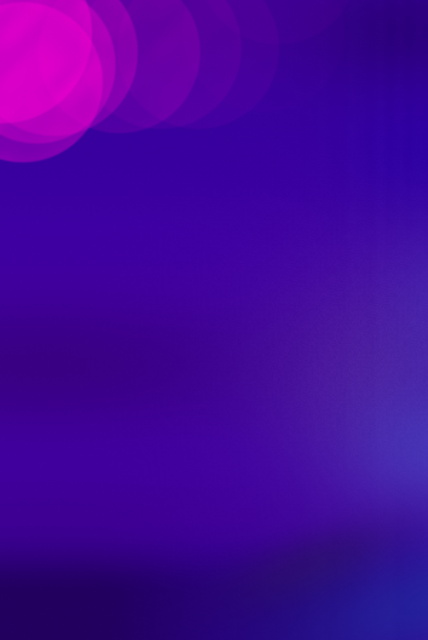
Give the GLSL for this background, as a Shadertoy shader.

```glsl
// Violet studio-light backdrop: wide soft glows tint a vertical gradient,
// translucent magenta bokeh discs overlap in the upper left corner,
// and faint vertical streaks and grain texture the haze on the right.

const vec3 INDIGO  = vec3(0.22, 0.00, 0.62);
const vec3 VIOLET  = vec3(0.26, 0.00, 0.65);
const vec3 DUSK    = vec3(0.22, 0.00, 0.50);
const vec3 NIGHT   = vec3(0.13, 0.00, 0.37);
const vec3 NAVY    = vec3(0.15, 0.00, 0.47);
const vec3 PLUM    = vec3(0.31, 0.12, 0.61);
const vec3 BLUE    = vec3(0.28, 0.23, 0.73);
const vec3 COBALT  = vec3(0.14, 0.13, 0.61);
const vec3 SMOKE   = vec3(0.18, 0.06, 0.40);
const vec3 MAGENTA = vec3(1.00, 0.00, 0.82);

// Each disc: centre x, centre y, radius, opacity (canvas width = 1)
const int DISC_COUNT = 9;
const vec4 DISCS[DISC_COUNT] = vec4[DISC_COUNT](
    vec4(0.650, 1.578, 0.186, 0.03),
    vec4(0.615, 1.422, 0.189, 0.015),
    vec4(0.463, 1.383, 0.189, 0.06),
    vec4(0.375, 1.383, 0.189, 0.07),
    vec4(0.279, 1.373, 0.189, 0.13),
    vec4(0.127, 1.373, 0.195, 0.25),
    vec4(0.053, 1.303, 0.187, 0.37),
    vec4(0.086, 1.344, 0.184, 0.29),
    vec4(0.004, 1.418, 0.211, 0.38));

float hash(vec2 p) {
    return fract(sin(dot(p, vec2(127.1, 311.7))) * 43758.5453);
}

float noise(vec2 p) {
    vec2 cell = floor(p);
    vec2 f = fract(p);
    f = f * f * (3.0 - 2.0 * f);
    float low = mix(hash(cell), hash(cell + vec2(1.0, 0.0)), f.x);
    float high = mix(hash(cell + vec2(0.0, 1.0)), hash(cell + vec2(1.0)), f.x);
    return mix(low, high, f.y);
}

// Elliptical Gaussian falloff, 1 at the centre
float glow(vec2 uv, vec2 centre, vec2 size) {
    vec2 d = (uv - centre) / size;
    return exp(-dot(d, d));
}

// Soft-edged disc with a slightly stronger rim
float bokeh(vec2 p, vec2 centre, float radius, float blur) {
    float dist = length(p - centre);
    float rim = smoothstep(0.85, 1.0, dist / radius);
    return smoothstep(blur, -blur, dist - radius) * (0.96 + 0.10 * rim);
}

vec3 backdrop(vec2 uv) {
    vec3 col = mix(VIOLET, INDIGO, smoothstep(0.50, 0.82, uv.y));

    // Dim bands on the left, dark and blue patches at the upper right
    col = mix(col, DUSK, 0.90 * glow(uv, vec2(0.10, 0.43), vec2(0.60, 0.11)));
    col = mix(col, DUSK, 0.50 * glow(uv, vec2(0.10, 0.19), vec2(0.70, 0.07)));
    col = mix(col, DUSK, 0.35 * glow(uv, vec2(0.60, 0.98), vec2(0.60, 0.10)));
    col = mix(col, vec3(0.16, 0.0, 0.46), 0.8 * glow(uv, vec2(0.95, 0.95), vec2(0.22, 0.09)));
    col = mix(col, vec3(0.16, 0.0, 0.65), 0.6 * glow(uv, vec2(1.0, 0.76), vec2(0.20, 0.11)));

    // Haze and blue light along the right edge
    col = mix(col, PLUM, 0.90 * glow(uv, vec2(0.90, 0.41), vec2(0.29, 0.19)));
    col = mix(col, BLUE, 0.45 * glow(uv, vec2(1.04, 0.52), vec2(0.16, 0.13)));
    col = mix(col, BLUE, 0.85 * glow(uv, vec2(1.03, 0.30), vec2(0.22, 0.11)));

    // Floor shadow, slanted smoke and the blue lower corner
    float shadow = smoothstep(0.19, 0.07, uv.y) * (1.0 - 0.6 * smoothstep(0.75, 1.05, uv.x));
    col = mix(col, mix(NIGHT, NAVY, smoothstep(0.2, 0.55, uv.x)), shadow);
    vec2 slanted = uv - vec2(0.0, 0.20 * (uv.x - 0.75));
    col = mix(col, SMOKE, 0.70 * glow(slanted, vec2(0.74, 0.12), vec2(0.20, 0.05)));
    return mix(col, COBALT, 0.95 * glow(slanted, vec2(1.02, 0.01), vec2(0.34, 0.10)));
}

void mainImage(out vec4 fragColor, in vec2 fragCoord) {
    vec2 uv = fragCoord / iResolution.xy;
    vec2 p = fragCoord / iResolution.x;
    vec3 col = backdrop(uv);

    // Overlapping lights, faintly mottled inside
    float mottle = 0.88 + 0.24 * noise(vec2(p.x + p.y, p.y - p.x) * vec2(9.0, 18.0));
    float blur = max(0.004, 1.0 / iResolution.x);
    for (int i = 0; i < DISC_COUNT; i++) {
        vec4 disc = DISCS[i];
        col = mix(col, MAGENTA, disc.w * mottle * bokeh(p, disc.xy, disc.z, blur));
    }

    // Vertical streaks on the right, then fine grain
    float streak = noise(vec2(p.x * 45.0, p.y * 1.5)) - 0.5;
    col += 0.012 * streak * smoothstep(0.55, 0.95, uv.x);
    float haze = glow(uv, vec2(0.85, 0.45), vec2(0.30, 0.22));
    col += (0.006 + 0.016 * haze) * (noise(p * 300.0) - 0.5);

    fragColor = vec4(clamp(col, 0.0, 1.0), 1.0);
}
```
